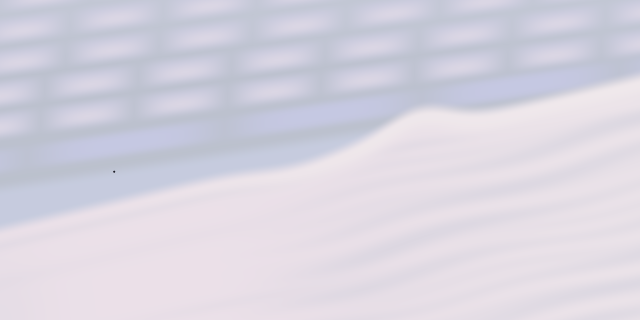
Write a Shadertoy shader that draws this background.

```glsl
// A soft, out-of-focus scene: slanted rows of pale cushions, a row of long blue
// bars and a smooth ledge, all behind a rippled pink cloth that rises to the right.
// Rows are skewed repeats of soft boxes; the cloth folds are layered, warped sines.

// Colours
const vec3 GAP_GREY     = vec3(0.735, 0.755, 0.805);
const vec3 CUSHION_RIM  = vec3(0.800, 0.800, 0.880);
const vec3 CUSHION_CORE = vec3(0.865, 0.845, 0.900);
const vec3 BAR_BLUE     = vec3(0.775, 0.785, 0.890);
const vec3 LEDGE_BLUE   = vec3(0.775, 0.797, 0.870);
const vec3 CLOTH_PINK   = vec3(0.920, 0.878, 0.910);
const vec3 CLOTH_CREAM  = vec3(0.938, 0.912, 0.922);
const vec3 FOLD_LILAC   = vec3(0.835, 0.825, 0.870);
const vec3 SPECK_DARK   = vec3(0.120, 0.120, 0.160);

// Layout: the canvas height is one unit; lines are (height at x = 0, slope)
const vec2 CUSHION_LINE  = vec2(0.6075, 0.130);
const vec2 CUSHION_PITCH = vec2(0.292, 0.098);
const float CUSHION_X    = 0.273;
const vec2 BAR_LINE      = vec2(0.4957, 0.145);
const float BAR_PITCH    = 0.617;
const float BAR_X        = 1.010;
const vec2 LEDGE_LINE    = vec2(0.410, 0.155);
const vec2 CLOTH_LINE    = vec2(0.285, 0.240);
const float FOLD_SLOPE   = 0.25;
const float FOLD_PITCH   = 0.10;
const vec2 SPECK_POS     = vec2(0.357, 0.4635);
const float SPECK_RADIUS = 0.0035;
const float TAU          = 6.2831853;

float bell(float x, float width) {
    x /= width;
    return exp(-x * x);
}

// Rounded box with a very soft rim: 1 at the centre, 0 outside
float softBox(vec2 d, vec2 halfSize) {
    vec2 q = d / halfSize;
    q *= q;
    return exp(-dot(q, q));
}

// Signed height above a sloped line
float above(vec2 p, vec2 line) {
    return p.y - line.x - line.y * p.x;
}

// Distance from the nearest centre of a repeat
float repeatOffset(float x, float pitch) {
    return (fract(x / pitch + 0.5) - 0.5) * pitch;
}

vec3 addCushions(vec3 col, vec2 p) {
    float h = above(p, CUSHION_LINE);
    float row = max(floor(h / CUSHION_PITCH.y + 0.5), 0.0);
    float stagger = 0.039 * row - 0.026 * mod(row, 2.0);
    vec2 d = vec2(repeatOffset(p.x - CUSHION_X - stagger, CUSHION_PITCH.x),
                  h - row * CUSHION_PITCH.y);
    float body = softBox(d, CUSHION_PITCH * vec2(0.45, 0.40));
    float core = bell(d.x, 0.105) * bell(d.y + 0.006, 0.026);
    vec3 tint = mix(CUSHION_RIM, CUSHION_CORE, core);
    return mix(col, tint, 0.92 * body);
}

vec3 addBars(vec3 col, vec2 p) {
    vec2 d = vec2(repeatOffset(p.x - BAR_X, BAR_PITCH), above(p, BAR_LINE));
    return mix(col, BAR_BLUE, 0.95 * softBox(d, vec2(0.28, 0.037)));
}

float clothHeight(float x) {
    return CLOTH_LINE.x + CLOTH_LINE.y * x
         + 0.062 * bell(x - 1.31, 0.14) - 0.022 * bell(x - 0.92, 0.16);
}

vec3 clothColour(vec2 p, float depth) {
    vec3 col = mix(CLOTH_PINK, CLOTH_CREAM, 0.5 * smoothstep(0.8, 2.0, p.x));
    col = mix(col, CLOTH_CREAM, 0.8 * bell(depth - 0.03, 0.035) * smoothstep(0.0, 1.3, p.x));

    // Rippled folds on the right, broken into streaks
    float s = p.y - FOLD_SLOPE * p.x - 0.02 + 0.012 * sin(6.0 * p.x + 9.0 * p.y);
    float ridge = 0.5 + 0.5 * cos(TAU * s / FOLD_PITCH);
    float fine = 0.5 + 0.5 * sin(TAU * s / (0.57 * FOLD_PITCH) + 3.0 * p.x);
    float streak = 0.55 + 0.45 * sin(7.0 * p.x - 13.0 * p.y + 2.0);
    float area = smoothstep(0.65, 1.2, p.x) * smoothstep(0.04, 0.12, depth);
    float fold = area * (0.12 + 0.55 * ridge * streak + 0.18 * fine * (1.0 - streak));

    // Long faint creases on the left
    float left = 1.0 - smoothstep(0.6, 1.15, p.x);
    fold += left * (0.28 * bell(depth - 0.055, 0.018) + 0.12 * bell(depth - 0.17, 0.025));
    fold += 0.22 * bell(p.y - 0.02 - 0.2 * (p.x - 0.55), 0.02) * bell(p.x - 0.8, 0.4);
    fold += 0.25 * bell(p.x, 0.15) * bell(p.y, 0.2);
    return mix(col, FOLD_LILAC, clamp(fold, 0.0, 1.0));
}

void mainImage(out vec4 fragColor, in vec2 fragCoord) {
    vec2 p = fragCoord / iResolution.y;

    // Cushions, bars and ledge
    vec3 col = GAP_GREY + 0.025 * smoothstep(0.75, 1.0, p.y);
    col = addCushions(col, p);
    col = addBars(col, p);
    col = mix(LEDGE_BLUE, col, smoothstep(-0.025, 0.025, above(p, LEDGE_LINE)));

    // Cloth in front
    float depth = clothHeight(p.x) - p.y;
    col = mix(col, clothColour(p, depth), smoothstep(-0.022, 0.025, depth));

    // Small dark speck on the ledge
    float speck = 1.0 - smoothstep(0.4, 1.4, length(p - SPECK_POS) / SPECK_RADIUS);
    col = mix(col, SPECK_DARK, speck);

    fragColor = vec4(col, 1.0);
}
```
